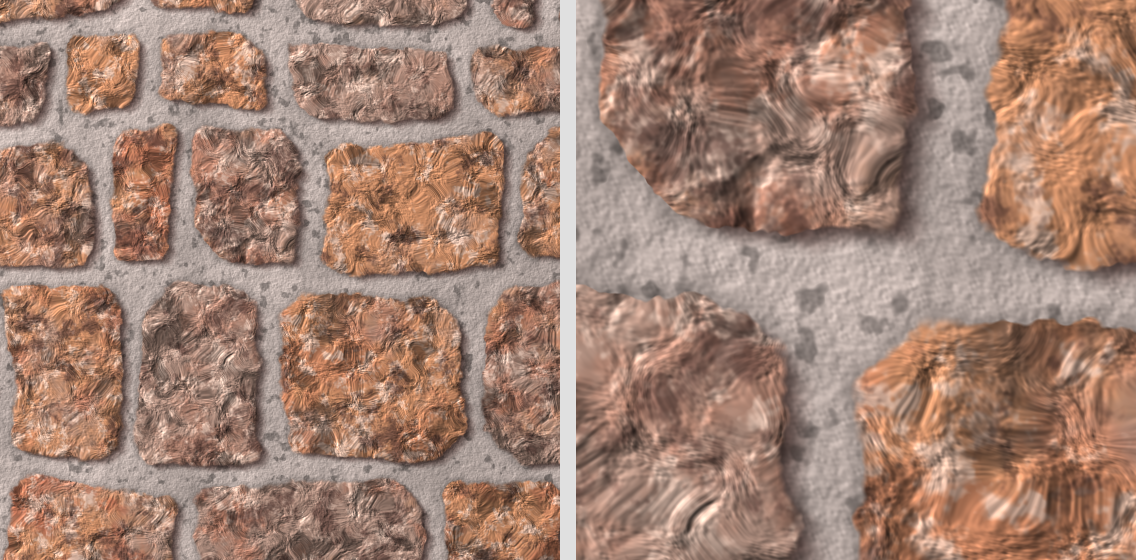
Left: the whole. Right: its middle third, enlarged.
Reproduce this texture procedurally as a Shadertoy shader.

```glsl
// Rustic wall of rough ochre and grey-brown stones set in pale sandy mortar.
const vec2 LIGHT_DIR = vec2(-0.83, 0.56);
const vec2 GRID = vec2(2.9, 3.6);
const float JOINT_HALF_WIDTH = 0.021;
const vec3 GREY_BROWN = vec3(0.58, 0.47, 0.42);
const vec3 OCHRE = vec3(0.69, 0.48, 0.35);
const vec3 RUST = vec3(0.62, 0.37, 0.28);
const vec3 PALE = vec3(0.80, 0.69, 0.63);
const vec3 CREVICE = vec3(0.28, 0.19, 0.17);
const vec3 MORTAR = vec3(0.76, 0.70, 0.675);
const vec3 SHADOW = vec3(0.50, 0.42, 0.41);

struct Stone { vec2 center; vec2 halfSize; vec2 id; };

float hash(vec2 p) {
    vec3 q = fract(vec3(p.xyx) * 0.1031);
    q += dot(q, q.yzx + 33.33);
    return fract((q.x + q.y) * q.z);
}
float noise(vec2 p) {
    vec2 i = floor(p), f = fract(p);
    f = f * f * (3.0 - 2.0 * f);
    return mix(mix(hash(i), hash(i + vec2(1, 0)), f.x),
               mix(hash(i + vec2(0, 1)), hash(i + vec2(1, 1)), f.x), f.y);
}
float fbm(vec2 p, int octaves, float gain) {
    float sum = 0.0, amp = 1.0, total = 0.0;
    for (int i = 0; i < octaves; i++) {
        sum += amp * noise(p);
        total += amp;
        amp *= gain;
        p = mat2(1.6, 1.2, -1.2, 1.6) * p + 17.3;
    }
    return sum / total;
}
float smoothMax(float a, float b, float k) {
    float h = max(k - abs(a - b), 0.0) / k;
    return max(a, b) + h * h * k * 0.25;
}

// Jittered interval around v: lower edge, upper edge, index
float jitteredEdge(float i, float seed) { return i + 0.46 * (hash(vec2(i + 40.0, seed)) - 0.5); }
vec3 findSpan(float v, float seed) {
    float i = floor(v);
    if (v < jitteredEdge(i, seed)) i -= 1.0;
    else if (v >= jitteredEdge(i + 1.0, seed)) i += 1.0;
    return vec3(jitteredEdge(i, seed), jitteredEdge(i + 1.0, seed), i);
}

// Courses of stones; some cells are split into two smaller ones
Stone findStone(vec2 p) {
    vec3 row = findSpan(p.y * GRID.y + 0.4, 5.0);
    float shift = hash(vec2(row.z + 9.0, 2.0)) + 0.5 * row.z;
    vec3 col = findSpan(p.x * GRID.x + shift, row.z + 21.0);
    vec2 lo = vec2(col.x - shift, row.x - 0.4) / GRID;
    vec2 hi = vec2(col.y - shift, row.y - 0.4) / GRID;
    vec2 id = vec2(col.z, row.z) + 60.0;
    vec2 cut = mix(lo, hi, 0.36 + 0.28 * hash(id + 8.1));
    float pick = hash(id + 3.7);
    if (pick < 0.3 && hi.x - lo.x > 0.33) {
        if (p.x < cut.x) hi.x = cut.x; else { lo.x = cut.x; id += 31.0; }
    } else if (pick > 0.8 && hi.y - lo.y > 0.28) {
        if (p.y < cut.y) hi.y = cut.y; else { lo.y = cut.y; id += 47.0; }
    }
    return Stone(0.5 * (lo + hi), 0.5 * (hi - lo) - JOINT_HALF_WIDTH, id);
}

// Tilted sides and chipped corners, negative inside
float stoneDistance(vec2 p, Stone s) {
    vec2 q = p - s.center;
    float d = -1.0, shortSide = min(s.halfSize.x, s.halfSize.y);
    for (int i = 0; i < 4; i++) {
        float r = hash(s.id + 5.3 * float(i)), side = i < 2 ? 1.0 : -1.0;
        bool upright = i % 2 == 0;
        vec2 a = upright ? q : q.yx, h = upright ? s.halfSize : s.halfSize.yx;
        d = smoothMax(d, side * a.x - h.x + 0.17 * (r - 0.5) * a.y, 0.01);
        vec2 diagonal = 0.707 * vec2(side, upright ? 1.0 : -1.0);
        float chip = shortSide * (0.08 + 0.36 * r * r);
        d = smoothMax(d, dot(q, diagonal) - 0.707 * (h.x + h.y) + chip, 0.01);
    }
    return d;
}
vec2 bend(vec2 p) { return p + 0.07 * (vec2(noise(p * 3.0 + 4.0), noise(p * 3.0 + 31.0)) - 0.5); }
float wallDistance(vec2 p) {
    vec2 q = bend(p);
    return stoneDistance(q, findStone(q)) + 0.025 * (fbm(p * 26.0, 4, 0.6) - 0.5);
}
float stoneRelief(vec2 p) {
    vec2 warp = vec2(noise(p * 34.0), noise(p * 34.0 + 60.0));
    return fbm(p * 27.0 + 0.8 * warp, 5, 0.64);
}
float mortarRelief(vec2 p) { return fbm(p * 60.0 + 5.0, 4, 0.8); }

vec3 stoneColor(vec2 p, vec2 id) {
    float warmth = hash(id + 12.0) + 1.5 * (fbm(p * 12.0 + id, 5, 0.65) - 0.5);
    vec3 color = mix(GREY_BROWN, OCHRE, smoothstep(0.2, 0.85, warmth));
    float rust = smoothstep(0.42, 0.7, fbm(p * 14.0 + 50.0, 5, 0.65));
    color = mix(color, RUST, rust * hash(id + 27.0));
    color = mix(color, PALE, 0.75 * smoothstep(0.48, 0.72, fbm(p * 38.0 + 80.0, 4, 0.75)));
    return mix(color, CREVICE, 0.65 * smoothstep(0.52, 0.74, fbm(p * 24.0 + 120.0, 5, 0.7)));
}

void mainImage(out vec4 fragColor, in vec2 fragCoord) {
    vec2 p = fragCoord / iResolution.y, towardLight = LIGHT_DIR * 0.0027;
    float d = wallDistance(p);
    // Craggy stone faces with dark hollows and shaded rims
    float height = stoneRelief(p), slope = height - stoneRelief(p + towardLight);
    float rim = wallDistance(p + LIGHT_DIR * 0.006) - d;
    vec3 stone = stoneColor(p, findStone(bend(p)).id) * clamp(1.0 + 3.0 * slope, 0.4, 1.5);
    stone *= mix(0.68, 1.1, smoothstep(0.3, 0.54, height));
    stone *= 1.0 + 24.0 * clamp(rim, -0.012, 0.003) * smoothstep(-0.014, 0.0, d);
    // Gritty mortar with soft cast shadows
    float shade = 0.0;
    for (int i = 1; i <= 3; i++)
        shade += smoothstep(0.003, -0.008, wallDistance(p + LIGHT_DIR * 0.007 * float(i))) / 3.0;
    float grain = mortarRelief(p) - mortarRelief(p + towardLight);
    vec3 mortar = MORTAR * (0.76 + 0.36 * fbm(p * 9.0 + 70.0, 5, 0.6)) * (1.0 + 0.75 * grain);
    mortar *= 1.0 - 0.3 * smoothstep(0.62, 0.78, fbm(p * 55.0 + 33.0, 3, 0.6));
    mortar *= mix(vec3(1), SHADOW, shade) * mix(0.84, 1.0, smoothstep(0.0, 0.012, d));
    // Uneven joint edge and broad falloff of the light
    float edge = 1.2 / iResolution.y + 0.004 * noise(p * 22.0) * noise(p * 9.0);
    vec3 color = mix(stone, mortar, smoothstep(-edge, edge, d));
    color *= mix(1.08, 0.95, clamp(0.6 * p.x + 0.4 * (1.0 - p.y), 0.0, 1.0));
    fragColor = vec4(clamp(color, 0.0, 1.0), 1.0);
}
```
